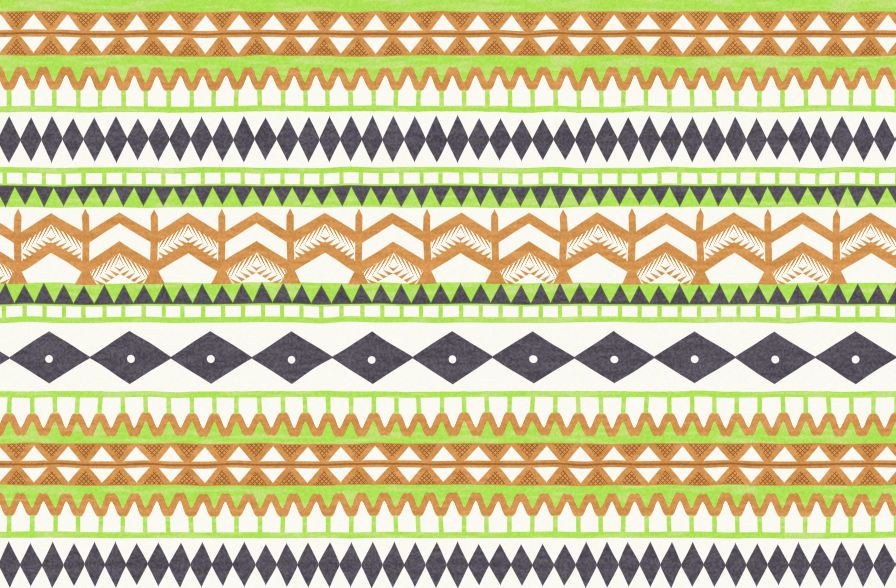
Give the GLSL for this pattern, as a WebGL 2 fragment shader.

```glsl
#version 300 es
precision highp float;
// Hand-inked folk stripes: diamonds, toothed borders, scalloped fringes and leafy chevrons.
uniform vec2 u_resolution;
out vec4 outColor;

const vec2 SHEET = vec2(768.0, 504.0); // design units across the canvas
const vec3 PAPER = vec3(0.98, 0.98, 0.95);
const vec3 ORANGE = vec3(0.83, 0.58, 0.32);
const vec3 GREEN = vec3(0.68, 0.89, 0.33);
const vec3 PALE_GREEN = vec3(0.80, 0.89, 0.54);
const vec3 CHARCOAL = vec3(0.34, 0.32, 0.36);
const vec3 OLIVE = vec3(0.37, 0.45, 0.25);
const vec3 BROWN = vec3(0.50, 0.30, 0.14);

float hash(vec2 p) {
  p = fract(p * vec2(0.1031, 0.1137));
  p += dot(p, p.yx + 33.33);
  return fract((p.x + p.y) * p.x * 7.31);
}

float noise(vec2 p) {
  vec2 i = floor(p), f = fract(p);
  f = f * f * (3.0 - 2.0 * f);
  return mix(mix(hash(i), hash(i + vec2(1, 0)), f.x),
             mix(hash(i + vec2(0, 1)), hash(i + vec2(1, 1)), f.x), f.y);
}

void paint(inout vec3 c, vec3 ink, float d, float aa) {
  c = mix(c, ink, 1.0 - smoothstep(-aa, aa, d));
}

// Index of the nearest repeat, and the offset from its centre
float cellId(float x, float period, float centre) { return floor((x - centre) / period + 0.5); }
float cell(float x, float period, float centre) {
  return x - centre - period * cellId(x, period, centre);
}

float band(float y, float a, float b) { return max(a - y, y - b); }

float diamond(vec2 q, vec2 r) {
  return (abs(q.x) / r.x + abs(q.y) / r.y - 1.0) * r.x * r.y / length(r);
}

// Apex at the origin, widening along +y
float triangle(vec2 q, float halfWidth, float height) {
  float side = (abs(q.x) * height - halfWidth * q.y) / length(vec2(halfWidth, height));
  return max(side, q.y - height);
}

// Rail, posts and scalloped wave; y runs inward from the rail
void fringe(inout vec3 c, float x, float y, vec3 green, vec3 orange, float aa) {
  float period = 19.5, k = 6.28319 / period;
  float q = cell(x, period, 8.0);
  float wave = 28.5 - 6.0 * cos(k * q);
  float steep = sqrt(1.0 + pow(6.0 * k * sin(k * q), 2.0));
  paint(c, green, band(y, 0.0, 5.0), aa);
  paint(c, green, max(abs(q) - 1.9, band(y, 0.0, wave)), aa);
  paint(c, green, band(y, wave, 49.0), aa);
  paint(c, orange, abs(y - wave) / steep - 3.3, aa);
}

// Rail, square windows and a row of dark teeth; y runs inward from the rail
void toothedBorder(inout vec3 c, float x, float y, vec3 green, vec3 dark, float aa) {
  float period = 17.0, q = cell(x, period, 4.0);
  float size = 14.0 + 2.0 * hash(vec2(cellId(x, period, 4.0), y > 0.0 ? 3.0 : 5.0));
  paint(c, green, band(y, 0.0, 34.0), aa);
  paint(c, PAPER, max(abs(cell(x, period, 12.5)) - 6.7, band(y, 4.8, 14.2)), aa);
  float tooth = triangle(vec2(q, 16.5 + size - y), 8.0, size);
  paint(c, OLIVE, tooth - 0.7, aa);
  paint(c, dark, tooth, aa);
}

// Mirrored white triangles with hatched wedges between; y is from the centre line
void wedgeBand(inout vec3 c, float x, float y, float r, vec3 orange, float aa) {
  float period = 29.25, a = abs(y);
  paint(c, orange, a - r, aa);
  paint(c, PAPER, triangle(vec2(cell(x, period, 0.0), r - 2.5 - a), 10.8, r - 5.5), aa);
  float wedge = triangle(vec2(cell(x, period, 14.6), a - 5.0), 9.0, r - 6.0);
  float hatch = min(abs(cell(x + a, 4.0, 0.0)), abs(cell(x - a, 4.0, 0.0))) - 0.55;
  paint(c, mix(orange, BROWN, 0.7), max(wedge, hatch), aa);
  paint(c, mix(orange, BROWN, 0.6), a - 0.8, aa);
}

// Two nested chevrons per panel, a leaf under the upper or lower one in turn
void chevronBand(inout vec3 c, float x, float y, vec3 orange, float aa) {
  float period = 58.5, q = cell(x, period, 44.25), post = cell(x, period, 15.0);
  float fall = y - 0.62 * abs(q);
  float inside = band(y, 178.0, 243.5);
  float lower = mod(cellId(x, period, 44.25), 2.0);
  float v = abs(fall - mix(199.5, 225.5, lower));
  float barb = abs(cell(abs(q) + 0.8 * v, 4.4, 0.0)) - 0.17 * v;
  paint(c, orange, max(max(barb, v - 8.5), max(inside, abs(q) - 25.0)), aa);
  float arms = min(abs(fall - 187.0), abs(fall - 212.0)) * 0.85 - 4.1;
  paint(c, orange, max(arms, inside), aa);
  paint(c, orange, max(abs(post) - min(3.0, 0.5 * (y - 179.0)), inside), aa);
  paint(c, orange, triangle(vec2(post, y - 226.0), 9.0, 17.5), aa);
}

// Row of narrow diamonds of uneven height
void diamondRow(inout vec3 c, float x, float y, vec3 dark, float aa) {
  float period = 18.3, id = cellId(x, period, 8.0);
  float height = 17.5 + 2.5 * hash(vec2(id, 9.0));
  paint(c, dark, diamond(vec2(cell(x, period, 8.0), y), vec2(9.6, height)), aa);
}

void main() {
  vec2 p = gl_FragCoord.xy / u_resolution * SHEET;
  p.y = SHEET.y - p.y; // measured down from the top edge
  float aa = 0.75 * SHEET.y / u_resolution.y;
  p += 1.6 * vec2(noise(p * 0.045), noise(p * 0.04 + 31.0)) - 0.8; // unsteady hand

  // Marker inks with streaks and grain
  float streak = noise(p * vec2(0.05, 0.35)), grain = noise(p * 0.7) - 0.5;
  vec3 green = mix(GREEN, PALE_GREEN, 0.7 * smoothstep(0.35, 0.9, streak)) + 0.04 * grain;
  vec3 orange = ORANGE + 0.07 * (streak - 0.5) + 0.06 * grain;
  vec3 dark = CHARCOAL + 0.06 * (streak - 0.5) + 0.09 * grain;

  vec3 c = PAPER;
  paint(c, green, p.y - 11.0, aa);
  fringe(c, p.x, 96.0 - p.y, green, orange, aa);
  fringe(c, p.x, p.y - 335.5, green, orange, aa);
  fringe(c, p.x, 461.0 - p.y, green, orange, aa);
  wedgeBand(c, p.x, p.y - 29.0, 19.0, orange, aa);
  wedgeBand(c, p.x, p.y - 398.0, 18.0, orange, aa);
  diamondRow(c, p.x, p.y - 119.5, dark, aa);
  diamondRow(c, p.x, p.y - 484.0, dark, aa);
  toothedBorder(c, p.x, p.y - 143.5, green, dark, aa);
  toothedBorder(c, p.x, 276.5 - p.y, green, dark, aa);
  chevronBand(c, p.x, p.y, orange, aa);

  // Large diamonds with a pale eye
  vec2 q = vec2(cell(p.x, 69.1, 42.5), p.y - 306.5);
  paint(c, dark, diamond(q, vec2(35.5, 22.5)), aa);
  paint(c, PAPER, length(q - vec2(0.0, 1.5)) - 3.4, aa);

  outColor = vec4(c + 0.015 * grain, 1.0);
}
```
